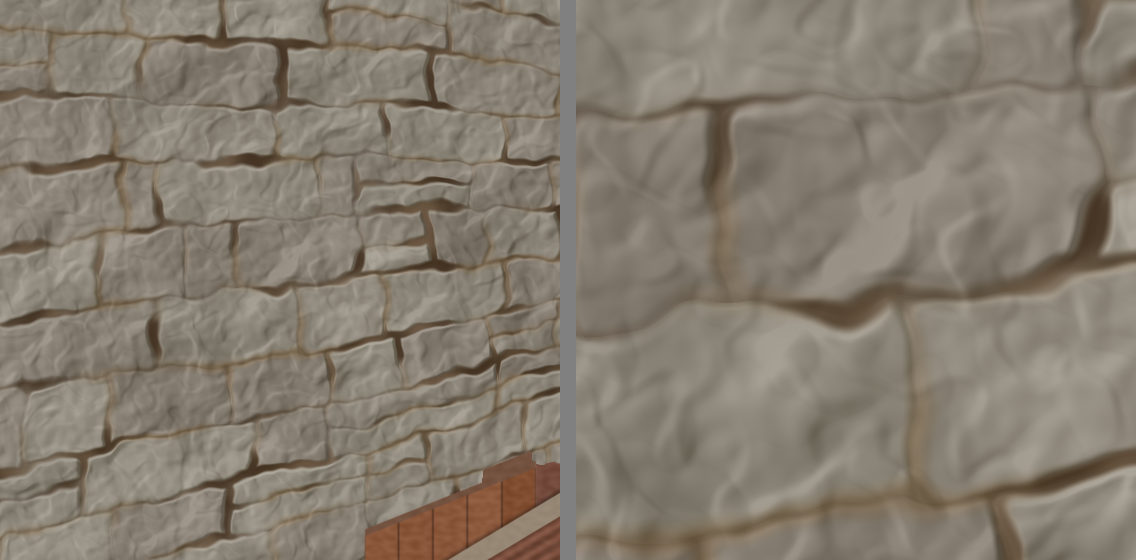
Left: the whole. Right: its middle third, enlarged.
Write a WebGL 1 fragment shader that draws this texture.

```glsl
precision highp float;
// Rough limestone wall in receding courses, with stacked bricks and a pale plank in the lower right corner.

uniform vec2 u_resolution;

float hash(vec2 p) {
  return fract(sin(dot(p, vec2(127.1, 311.7))) * 43758.55);
}

// Gradient noise, roughly -0.7 to 0.7
float corner(vec2 cell, vec2 offset) {
  float angle = 6.2832 * hash(cell);
  return dot(vec2(cos(angle), sin(angle)), offset);
}

float noise(vec2 p) {
  vec2 i = floor(p), f = p - i;
  vec2 s = f * f * f * (f * (f * 6.0 - 15.0) + 10.0);
  vec2 e = vec2(1.0, 0.0);
  return mix(mix(corner(i, f), corner(i + e.xy, f - e.xy), s.x),
             mix(corner(i + e.yx, f - e.yx), corner(i + e.xx, f - e.xx), s.x), s.y);
}

float mask(float d) {
  return smoothstep(-0.002, 0.002, d);
}

// Jittered position of the vertical joint number i in a course
float jointAt(float i, float row) {
  return i + 0.7 * (hash(vec2(i, row + 40.0)) - 0.5);
}

// Returns height, joint darkness, distance to the joint and stone tint
vec4 wall(vec2 p) {
  vec2 q = p + 0.018 * vec2(noise(p * 11.0), noise(p * 11.0 + 7.3))
             + 0.008 * vec2(noise(p * 31.0), noise(p * 31.0 + 3.1));

  // Courses converge towards the right
  float v = (0.755 - q.y) / (1.0 - 0.36 * q.x);
  float u = q.x * (1.0 + 0.25 * q.x);
  float course = v * 7.5 + 0.3 * noise(vec2(u * 2.0, v * 3.0)) + 0.55;
  float row = floor(course), fy = course - row;

  // Stones of uneven length
  float width = mix(0.19, 0.36, hash(vec2(row, 5.0)));
  float x = u / width + 9.0 * hash(vec2(row, 2.0));
  float i = floor(x);
  if (x < jointAt(i, row)) i -= 1.0;
  else if (x > jointAt(i + 1.0, row)) i += 1.0;
  float dx = min(x - jointAt(i, row), jointAt(i + 1.0, row) - x) * width;

  // A few stones are replaced by two thin ones
  float layer = 0.0, thickness = 0.125;
  if (hash(vec2(i, row)) > 0.87) {
    layer = step(0.5, fy);
    fy = fract(fy * 2.0);
    thickness *= 0.5;
  }
  float dy = min(fy, 1.0 - fy) * thickness;
  float d = 0.014 - length(max(0.014 - vec2(dx, dy), 0.0));

  // Joints open in places and are flush elsewhere
  float open = smoothstep(-0.12, 0.32, noise(vec2(u * 6.0, v * 9.0) + 11.0));
  float gap = 0.0005 + 0.0065 * open + 0.004 * noise(p * 17.0);
  float body = smoothstep(gap - 0.005, gap + 0.007, d);
  float dark = (1.0 - smoothstep(gap - 0.003, gap + 0.005, d)) * mix(0.22, 1.0, open);

  // Flaked ledges and rough grain
  float ledges = 0.0036 * smoothstep(-0.1, 0.1, noise(q * vec2(12.0, 15.0)))
               + 0.0024 * smoothstep(-0.12, 0.12, noise(q * 25.0 + 9.0));
  float rough = ledges + 0.009 * noise(q * 14.0 + 4.0) + 0.005 * abs(noise(q * 27.0 + 5.0))
              + 0.0022 * noise(p * 55.0);
  float height = 0.012 * body * mix(0.25, 1.0, open) + rough;
  return vec4(height, dark, d, hash(vec2(i + 0.37 * layer, row + 17.0)));
}

vec3 stoneColor(vec2 p) {
  vec4 w = wall(p);
  vec2 slope = vec2(wall(p + vec2(0.004, 0.0)).x, wall(p + vec2(0.0, 0.004)).x) - w.x;
  float light = clamp(dot(slope / 0.004, vec2(0.85, -0.5)) * 0.16, -0.16, 0.085);

  vec3 col = mix(vec3(0.515, 0.48, 0.435), vec3(0.56, 0.54, 0.49), w.w);
  col += 0.06 * noise(p * 4.0) + 0.05 * noise(p * 10.0) + 0.015 * noise(p * 40.0);

  // Ochre mortar, more of it towards the right
  float ochre = smoothstep(0.014, 0.0, w.z) * smoothstep(-0.25, 0.4, noise(p * 7.0 + 3.0) + 0.15 * p.x);
  col = mix(col, vec3(0.47, 0.38, 0.26), 0.6 * ochre);
  col += light * vec3(1.0, 1.0, 1.02);
  vec3 shadow = mix(vec3(0.25, 0.18, 0.115), vec3(0.4, 0.32, 0.24), smoothstep(-0.2, 0.4, noise(p * 14.0)));
  return mix(col, shadow, 0.9 * w.y);
}

void main() {
  vec2 p = gl_FragCoord.xy / u_resolution;
  vec3 col = stoneColor(p);
  float grain = noise(p * vec2(60.0, 90.0));

  // Stacked bricks: top faces, then fronts
  float edge = 0.042 + 0.4 * (p.x - 0.65) - p.y;
  float span = mask(p.x - 0.652) * mask(0.957 - p.x);
  float raised = 0.022 * mask(p.x - 0.862) * mask(0.95 - p.x);
  col = mix(col, vec3(0.45, 0.32, 0.25) + 0.04 * grain, span * mask(edge + 0.012 + raised));
  float k = fract((p.x - 0.65) / 0.0615);
  float seam = smoothstep(0.0, 0.06, min(k, 1.0 - k));
  vec3 brick = vec3(0.53, 0.33, 0.22) + 0.07 * (hash(vec2(floor((p.x - 0.65) / 0.0615), 8.0)) - 0.5);
  col = mix(col, (brick + 0.06 * grain) * mix(0.7, 1.0, seam), span * mask(edge));
  col = mix(col, vec3(0.45, 0.29, 0.23) + 0.06 * grain, mask(p.x - 0.957) * mask(0.172 - p.y + 0.01 * grain));

  // Pale plank over reddish boards
  float under = 0.6 * (p.x - 0.8) - p.y;
  col *= 1.0 - 0.3 * smoothstep(-0.012, 0.0, under);
  col = mix(col, vec3(0.59, 0.53, 0.46) + 0.03 * grain, mask(under));
  float board = 0.5 + 0.5 * sin(under * 260.0);
  vec3 boards = mix(vec3(0.4, 0.25, 0.19), vec3(0.52, 0.34, 0.27), board) + 0.05 * grain;
  col = mix(col, boards, mask(under - 0.042));

  gl_FragColor = vec4(col, 1.0);
}
```
